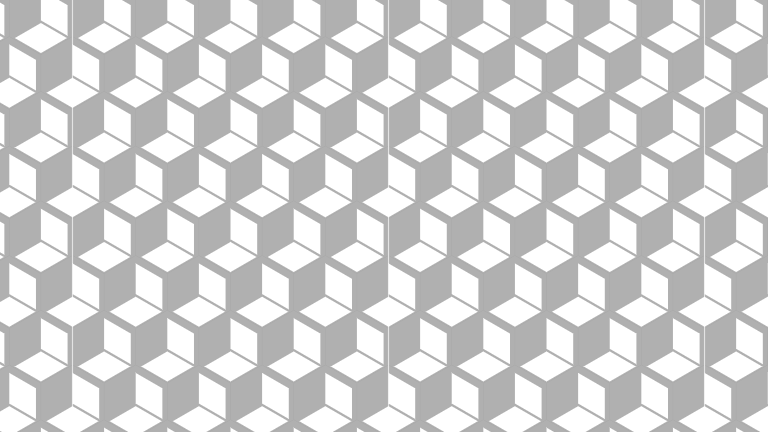
Give the GLSL for this pattern, as a WebGL 1 fragment shader.

```glsl
precision highp float;
// Staggered rows of grey isometric cubes, each with a white side face and a
// white floor face. A hexagonal lattice finds the nearest cube centre, and
// distance functions in cell widths shape the faces, outlines and tile seams.

uniform vec2 u_resolution;

const float CELLS_PER_HEIGHT = 6.835;
const vec2 LATTICE_ORIGIN = vec2(1.147, 3.948);
const vec2 LATTICE_PERIOD = vec2(1.0, 1.7320508);
const vec2 SLANT_NORMAL = vec2(0.5, 0.8660254);
const float CELLS_PER_TILE = 5.0;

const vec3 GREY = vec3(0.69);
const vec3 OUTLINE_GREY = vec3(0.61);
const vec3 SEAM_GREY = vec3(0.89);
const vec3 WHITE = vec3(1.0);

// Antialiased fill of a signed distance
float coverage(float dist, float pixel) {
  return clamp(0.5 - dist / pixel, 0.0, 1.0);
}

// Offset from the nearest centre of a pointy-topped hexagonal lattice
vec2 hexOffset(vec2 p, vec2 period) {
  vec2 evenRow = mod(p + 0.5 * period, period) - 0.5 * period;
  vec2 oddRow = mod(p, period) - 0.5 * period;
  return dot(evenRow, evenRow) < dot(oddRow, oddRow) ? evenRow : oddRow;
}

// Distance inward from the hexagonal cell border
float hexBorder(vec2 p) {
  vec2 q = abs(p);
  return 0.5 - max(q.x, dot(q, SLANT_NORMAL));
}

// Upright face whose top and bottom fall to the right at 30 degrees
float sideFace(vec2 p, vec2 halfSize) {
  float across = abs(p.x) - halfSize.x;
  float along = abs(dot(p, SLANT_NORMAL)) - halfSize.y * SLANT_NORMAL.y;
  return max(across, along);
}

// Flat rhombus with 30 degree edges
float floorFace(vec2 p, float halfHeight) {
  return dot(abs(p), SLANT_NORMAL) - halfHeight * SLANT_NORMAL.y;
}

// Distance to the nearest vertical joint between printed tiles
float tileSeam(float x, float spacing) {
  return abs(mod(x + 0.5 * spacing, spacing) - 0.5 * spacing);
}

void main() {
  float pixel = CELLS_PER_HEIGHT / u_resolution.y;
  vec2 p = gl_FragCoord.xy * pixel - LATTICE_ORIGIN;
  vec2 cell = hexOffset(p, LATTICE_PERIOD);

  // Grey cubes with faint outlines
  float outline = coverage(hexBorder(cell) - 0.004, pixel);
  vec3 colour = mix(GREY, OUTLINE_GREY, 0.35 * outline);

  // Light hairline joints
  float seam = coverage(tileSeam(p.x, CELLS_PER_TILE) - 0.009, pixel);
  colour = mix(colour, SEAM_GREY, seam);

  // White faces
  float side = sideFace(cell - vec2(0.211, 0.087), vec2(0.211, 0.2425));
  float ground = floorFace(cell - vec2(0.0, -0.313), 0.238);
  colour = mix(colour, WHITE, coverage(min(side, ground), pixel));

  gl_FragColor = vec4(colour, 1.0);
}
```
